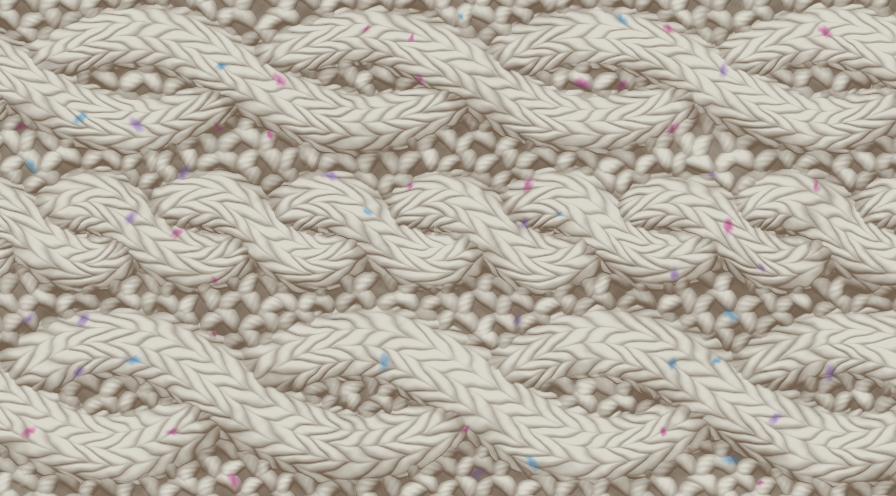
A Shadertoy shader for this texture:

```glsl
// Cream cable knit: two open cables around a tight rope, on a curly purl ground with coloured flecks.

const float PI = 3.14159265;

float hash(vec2 p) {
    return fract(sin(dot(p, vec2(127.1, 311.7))) * 43758.5);
}

mat2 rotation(float angle) {
    float c = cos(angle), s = sin(angle);
    return mat2(c, s, -s, c);
}

// Layered sines, roughly -1 to 1
float waves(vec2 p) {
    return 0.5 * sin(p.x + 1.7 * sin(0.8 * p.y)) + 0.5 * sin(1.3 * p.y + 1.9 * sin(0.7 * p.x + 2.0));
}

// Surfaces are vec2(height, tone); the higher one wins and shades the lower beside it.
vec2 layer(vec2 below, vec2 above) {
    float gap = above.x - below.x;
    below.y *= mix(0.55, 1.0, smoothstep(-0.1, 1.3, -gap));
    return mix(below, above, smoothstep(-0.09, 0.09, gap));
}

// Staggered purl curls, leaning alternately left and right
vec2 purlGround(vec2 p) {
    vec2 grid = p / vec2(0.040, 0.041);
    float bump = 0.0;
    for (int j = -1; j <= 1; j++)
    for (int i = -1; i <= 1; i++) {
        vec2 cell = floor(grid) + vec2(i, j);
        float odd = mod(cell.x + cell.y, 2.0);
        float seed = hash(cell);
        vec2 jitter = vec2(seed, hash(cell + 37.0)) - 0.5;
        vec2 d = grid - cell - vec2(0.5, 0.35 + 0.3 * odd) - 0.35 * jitter;
        d = rotation(mix(-0.95, 0.75, odd) + 0.8 * (seed - 0.5)) * d;
        d.y += 0.45 * d.x * d.x - 0.05;
        d *= vec2(1.15, 2.2);
        float body = (1.0 - dot(d, d)) * (0.85 + 0.3 * hash(cell + 11.0));
        bump = max(bump, body * (0.96 + 0.04 * sin(15.0 * d.x + 6.0 * d.y)));
    }
    return vec2(0.42 * bump, 0.2 + 0.58 * bump);
}

// Two columns of V stitches; v runs from -1 to 1 across the strand
vec2 strand(float foot, float v, float lift) {
    float leg = abs(fract(v) - 0.5) * 2.0;
    float wobble = 0.22 * waves(vec2(41.0 * foot, 5.0 * v));
    float along = foot / 0.045 + 1.1 * leg + wobble;
    float across = 2.0 * fract(along) - 1.0;
    float tip = 2.0 * leg - 1.0;
    float shade = hash(vec2(floor(along), floor(2.0 * v))) - 0.5;
    float relief = (1.0 - across * across) * (1.0 - 0.4 * pow(tip, 4.0));
    relief *= 0.97 + 0.03 * sin(13.0 * along - 6.0 * tip);
    float edge = min(v * v, 1.6);
    float height = 0.32 + lift + 0.8 * (1.0 - v * v) + 0.2 * (relief - 0.5);
    float tone = 0.49 + 0.42 * relief + 0.1 * shade - 0.23 * edge + 0.3 * min(lift, 0.0);
    return vec2(height, tone);
}

// One crossing per period: the falling strand passes over the rising one
vec2 cable(vec2 ground, vec2 p, float middle, float crossing, float period, float swing, float halfWidth) {
    float u = (p.x - crossing) / period;
    u -= floor(u + 0.5);
    float arch = cos(PI * u);
    float offset = swing * sin(PI * u);
    float slope = swing * PI / period * arch;
    float stretch = 1.0 / (1.0 + slope * slope);
    float rise = p.y - middle - offset;
    float fall = p.y - middle + offset;
    float scale = sqrt(stretch) / halfWidth;
    vec2 under = strand(p.x + slope * rise * stretch, rise * scale, -0.3 * arch);
    vec2 over = strand(p.x - slope * fall * stretch, fall * scale, 0.28 * arch);
    return layer(layer(ground, under), over);
}

vec2 knit(vec2 p) {
    // Hand-knit unevenness
    p += 0.006 * vec2(waves(p.yx * 15.0), waves(p * 13.0 + 4.0));
    p += 0.0015 * vec2(waves(p * 95.0), waves(p.yx * 88.0 + 3.0));
    vec2 surface = purlGround(p);
    surface = cable(surface, p, 0.840, 0.498, 0.465, 0.090, 0.053);
    surface = cable(surface, p, 0.535, 0.760, 0.235, 0.060, 0.052);
    return cable(surface, p, 0.203, 0.470, 0.495, 0.107, 0.063);
}

// Sparse dyed fibres: colour in rgb, coverage in a
vec4 fleck(vec2 p) {
    vec2 cell = floor(p / 0.1);
    vec2 seed = vec2(hash(cell + 5.0), hash(cell + 19.0));
    vec2 d = p - (cell + 0.25 + 0.5 * seed) * 0.1;
    d = rotation(6.3 * hash(cell + 53.0)) * d;
    d += 0.002 * vec2(waves(p * 210.0), waves(p.yx * 260.0));
    float size = 0.7 + 0.9 * seed.x;
    float cover = 1.0 - smoothstep(0.0, 1.0, length(d / (size * vec2(0.017, 0.009))));
    vec3 dye = mix(vec3(0.74, 0.34, 0.57), vec3(0.58, 0.47, 0.70), step(0.4, seed.y));
    dye = mix(dye, vec3(0.40, 0.61, 0.76), step(0.72, seed.y));
    return vec4(dye, 0.8 * cover * step(hash(cell + 71.0), 0.3));
}

void mainImage(out vec4 fragColor, in vec2 fragCoord) {
    vec2 p = fragCoord / iResolution.y;
    vec2 surface = knit(p);

    // Soft light from the upper left, then fibre fuzz and broad unevenness
    float e = 0.004;
    vec2 gradient = vec2(knit(p + vec2(e, 0.0)).x, knit(p + vec2(0.0, e)).x) - surface.x;
    float light = dot(-gradient / e, vec2(-0.35, 0.94)) * 0.0075;
    float tone = surface.y + clamp(light, -0.18, 0.15);
    tone += 0.025 * waves(p * 190.0) + 0.05 * waves(p * 23.0) + 0.04 * waves(p * 6.0);

    // Brown crevices, grey-beige sides, cream crowns
    vec3 wool = mix(vec3(0.45, 0.38, 0.31), vec3(0.65, 0.62, 0.57), smoothstep(0.0, 0.45, tone));
    wool = mix(wool, vec3(0.85, 0.84, 0.80), smoothstep(0.3, 0.92, tone));
    vec4 dyed = fleck(p);
    wool = mix(wool, dyed.rgb * (0.7 + 0.4 * tone), dyed.a);
    fragColor = vec4(wool, 1.0);
}
```
